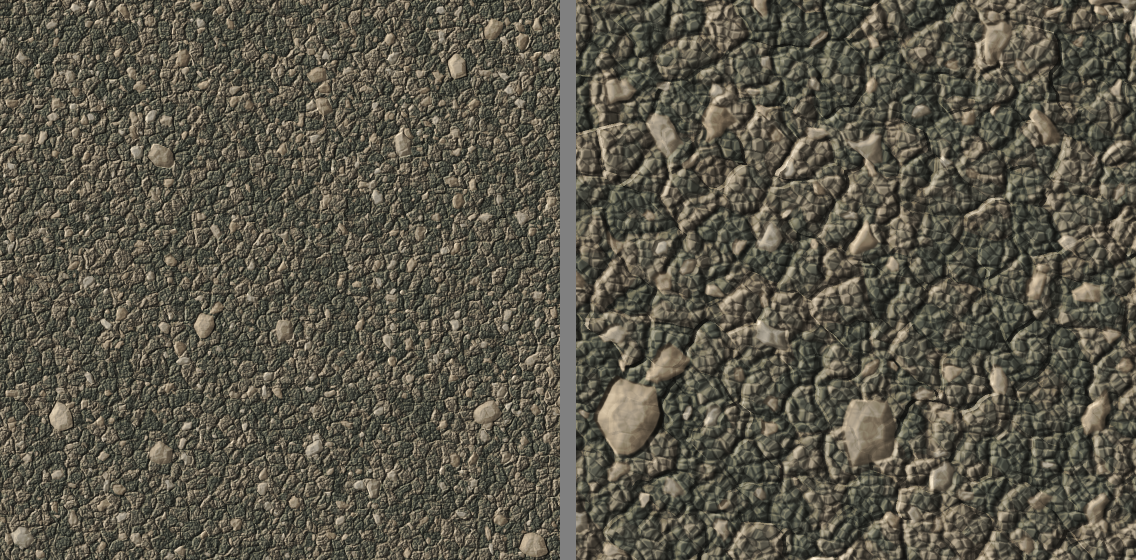
Left: the whole. Right: its middle third, enlarged.
This texture is drawn by a Shadertoy shader. Its source:

```glsl
// Rough dark gravel asphalt with scattered tan stones under low side light.
#define CHIP_SCALE 42.0
#define FINE_SCALE 86.0
#define GRIT_SCALE 185.0
#define LIGHT_DIR vec2(-0.86, 0.5)
#define LIGHT_STEP 0.0025
#define CONTRAST 0.72
#define SLATE vec3(0.275, 0.285, 0.25)
#define EARTH vec3(0.345, 0.315, 0.268)
#define TAN vec3(0.50, 0.435, 0.35)
#define PALE vec3(0.60, 0.56, 0.48)
#define SAMPLES 2

struct Ground {
    float height;   // in canvas units
    float cavity;   // 0 in cracks, 1 on chip tops
    float tone;     // random value per chip
    float stone;    // coverage by a tan stone
    float tint;     // random value per stone
};

float hash(vec2 p) {
    return fract(sin(dot(p, vec2(127.1, 311.7))) * 43758.5453);
}

vec2 hash2(vec2 p) {
    return vec2(hash(p), hash(p + 17.3));
}

float noise(vec2 p) {
    vec2 i = floor(p), f = fract(p);
    f = f * f * (3.0 - 2.0 * f);
    vec2 x = vec2(1.0, 0.0);
    return mix(mix(hash(i), hash(i + x.xy), f.x),
               mix(hash(i + x.yx), hash(i + x.xx), f.x), f.y);
}

// Packed angular chips: height, distance from the crack, chip value.
vec3 chips(vec2 p) {
    vec2 cell = floor(p), nearId = cell, nearVec = vec2(0.0);
    float first = 9.0, second = 9.0;
    for (int y = -1; y <= 1; y++)
    for (int x = -1; x <= 1; x++) {
        vec2 id = cell + vec2(x, y);
        vec2 rnd = hash2(id);
        vec2 r = p - id - rnd;
        float d = length(r) - 0.28 * fract(rnd.x * 7.0 + rnd.y * 5.0);
        if (d < first) {
            second = first;
            first = d;
            nearId = id;
            nearVec = r;
        } else second = min(second, d);
    }
    float rim = smoothstep(0.0, 0.36, second - first);
    vec2 tilt = hash2(nearId + 41.7) - 0.5;
    float value = hash(nearId + 83.1);
    return vec3(rim * (0.45 + 0.55 * value) + 1.4 * dot(nearVec, tilt), rim, value);
}

// Sparse faceted stones laid over the ground.
void addStones(inout Ground g, vec2 p, float scale, float chance, vec2 radii) {
    vec2 q = p * scale, cell = floor(q);
    for (int y = -1; y <= 1; y++)
    for (int x = -1; x <= 1; x++) {
        vec2 id = cell + vec2(x, y) + scale * 3.0;
        float cluster = 0.35 + 1.3 * noise(id / scale * 9.0);
        if (hash(id) > chance * cluster) continue;
        vec2 r = q + scale * 3.0 - id - 0.5 - 0.5 * (hash2(id + 5.1) - 0.5);
        float radius = mix(radii.x, radii.y, hash(id + 9.7));
        float turn = 6.2832 * hash(id + 2.9);
        vec2 axis = vec2(cos(turn), sin(turn));
        r = vec2(dot(r, axis) * 0.8, dot(r, vec2(-axis.y, axis.x)) * 1.2);
        float d = length(r) * 0.9;
        for (int k = 0; k < 6; k++) {
            float a = (float(k) + 0.7 * hash(id + float(k) * 3.3)) * 1.0472;
            float reach = 0.75 + 0.4 * hash(id + float(k) * 6.1);
            d = max(d, dot(r, vec2(cos(a), sin(a))) / reach);
        }
        float inside = radius - d;
        float cover = smoothstep(-0.0008, 0.0008, inside / scale);
        vec2 tilt = hash2(id + 31.0) - 0.5;
        float body = min(inside, 0.5 * radius) * 0.85 + dot(r, tilt) * 0.9;
        float top = 0.003 + body / scale + 0.22 * g.height;
        g.height = mix(g.height, top, cover);
        g.cavity = mix(g.cavity, 0.55 + 0.45 * smoothstep(0.0, 0.4 * radius, inside), cover);
        g.tint = mix(g.tint, hash(id + 12.4), cover);
        g.stone = max(g.stone, cover);
    }
}

Ground ground(vec2 p) {
    vec2 wobble = vec2(noise(p * 60.0), noise(p * 60.0 + 50.0)) - 0.5;
    vec2 ragged = vec2(noise(p * 170.0), noise(p * 170.0 + 70.0)) - 0.5;
    vec2 q = p + 0.007 * wobble + 0.003 * ragged;
    vec3 coarse = chips(q * CHIP_SCALE);
    vec3 fine = chips(q * FINE_SCALE + 23.0);
    vec3 grit = chips(p * GRIT_SCALE + 61.0);
    Ground g;
    g.height = 0.26 * coarse.x / CHIP_SCALE + 0.24 * fine.x / FINE_SCALE
             + 0.38 * grit.x / GRIT_SCALE;
    g.cavity = 0.4 * coarse.y + 0.35 * fine.y + 0.25 * grit.y;
    g.tone = 0.45 * coarse.z + 0.35 * fine.z + 0.2 * grit.z;
    g.stone = 0.0;
    g.tint = 0.0;
    addStones(g, q, 66.0, 0.18, vec2(0.18, 0.36));
    addStones(g, q, 35.0, 0.26, vec2(0.18, 0.38));
    addStones(g, p + 0.002 * wobble, 13.0, 0.12, vec2(0.19, 0.31));
    return g;
}

vec3 shade(vec2 p) {
    Ground g = ground(p);
    float slope = (g.height - ground(p + LIGHT_DIR * LIGHT_STEP).height) / LIGHT_STEP;
    float light = slope / (1.0 + 0.28 * abs(slope));
    // Chip and stone colours
    vec3 base = mix(SLATE, EARTH, smoothstep(0.25, 0.8, g.tone)) * (0.82 + 0.4 * g.tone);
    vec3 stone = mix(TAN, PALE, g.tint * g.tint) * (0.92 + 0.16 * noise(p * 240.0));
    vec3 color = mix(base, stone, g.stone);
    // Directional relief, warm highlights and dark cracks
    color *= exp(CONTRAST * light) * mix(0.66, 1.12, g.cavity);
    color *= mix(vec3(1.0), vec3(1.07, 1.0, 0.9), smoothstep(0.1, 1.0, light));
    color = max(color, vec3(0.07, 0.065, 0.05));
    return color / (1.0 + 0.35 * max(color - 0.5, 0.0) * 2.0);
}

void mainImage(out vec4 fragColor, in vec2 fragCoord) {
    vec3 sum = vec3(0.0);
    for (int j = 0; j < SAMPLES; j++)
    for (int i = 0; i < SAMPLES; i++) {
        vec2 offset = (vec2(i, j) + 0.5) / float(SAMPLES) - 0.5;
        sum += shade((fragCoord + offset) / iResolution.y);
    }
    fragColor = vec4(sum / float(SAMPLES * SAMPLES), 1.0);
}
```
